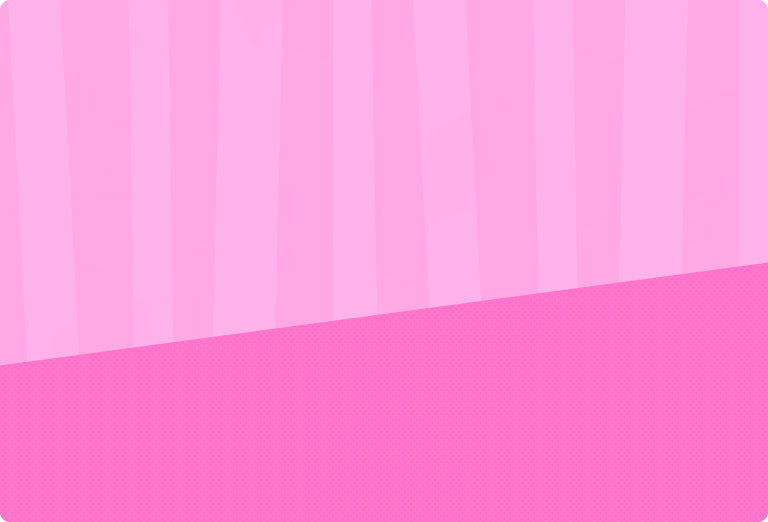
This background is drawn by a Shadertoy shader. Its source:

```glsl
const vec3 WALL = vec3(1.0, 0.660, 0.894);
const vec3 STRIPE = vec3(1.0, 0.694, 0.914);
const vec3 FLOOR = vec3(0.996, 0.465, 0.802);
const vec3 DOT = vec3(0.982, 0.435, 0.782);
const vec3 OUTSIDE = vec3(1.0);

const float HORIZON_LEFT = 0.300;
const float HORIZON_RIGHT = 0.497;
const float STRIPE_PERIOD = 0.5273;
const float DOT_SPACING = 0.0115;
const float DOT_RADIUS = 0.25;
const float CORNER_RADIUS = 0.019;
const float WASH_STRENGTH = 0.005;

// Each stripe: left and right edge at the top, then drift of each per canvas height
const vec4 STRIPES[4] = vec4[4](
    vec4(0.0104, 0.0785, 0.0355, 0.0360),
    vec4(0.1670, 0.2190, 0.0110, 0.0100),
    vec4(0.2870, 0.3685, -0.0150, -0.0160),
    vec4(0.4336, 0.4835, 0.0000, 0.0125)
);

// Coverage of the leaning stripes, repeated across the wall
float stripeMask(vec2 uv, float blur) {
    float x = mod(uv.x, STRIPE_PERIOD);
    float depth = 1.0 - uv.y;
    float mask = 0.0;
    for (int i = 0; i < 4; i++) {
        vec2 edges = STRIPES[i].xy + STRIPES[i].zw * depth;
        float inside = min(x - edges.x, edges.y - x);
        mask = max(mask, smoothstep(-blur, blur, inside));
    }
    return mask;
}

// Soft uneven tint from layered sines
float wash(vec2 p) {
    float sum = 0.0;
    float weight = 0.5;
    for (int i = 0; i < 4; i++) {
        p = mat2(0.8, -0.6, 0.6, 0.8) * p * 1.8 + 1.7;
        sum += weight * sin(p.x + sin(p.y)) * sin(p.y * 0.8);
        weight *= 0.6;
    }
    return sum;
}

// Staggered dots on a diagonal grid
float dotMask(vec2 p, float pixel) {
    vec2 grid = vec2(p.x + p.y, p.x - p.y) / DOT_SPACING;
    float blur = max(0.15, pixel / DOT_SPACING);
    return 1.0 - smoothstep(DOT_RADIUS - blur, DOT_RADIUS + blur, length(fract(grid) - 0.5));
}

float roundedBox(vec2 p, vec2 halfSize, float radius) {
    vec2 q = abs(p) - halfSize + radius;
    return length(max(q, 0.0)) + min(max(q.x, q.y), 0.0) - radius;
}

void mainImage(out vec4 fragColor, in vec2 fragCoord) {
    vec2 uv = fragCoord / iResolution.xy;
    vec2 p = fragCoord / iResolution.y;
    float aspect = iResolution.x / iResolution.y;
    float pixel = 1.0 / iResolution.y;

    // Striped wall
    vec3 color = mix(WALL, STRIPE, stripeMask(uv, 0.7 / iResolution.x));
    color += WASH_STRENGTH * wash(p * 4.0) * vec3(0.0, 1.0, 0.6);

    // Dotted floor below the slanted horizon
    vec3 ground = mix(FLOOR, DOT, dotMask(p, pixel));
    float rise = uv.y - mix(HORIZON_LEFT, HORIZON_RIGHT, uv.x);
    color = mix(ground, color, smoothstep(-0.7 * pixel, 0.7 * pixel, rise));

    // Rounded corners
    vec2 halfSize = 0.5 * vec2(aspect, 1.0);
    float border = roundedBox(p - halfSize, halfSize, CORNER_RADIUS);
    color = mix(color, OUTSIDE, smoothstep(-0.5 * pixel, 0.5 * pixel, border));

    fragColor = vec4(color, 1.0);
}
```
